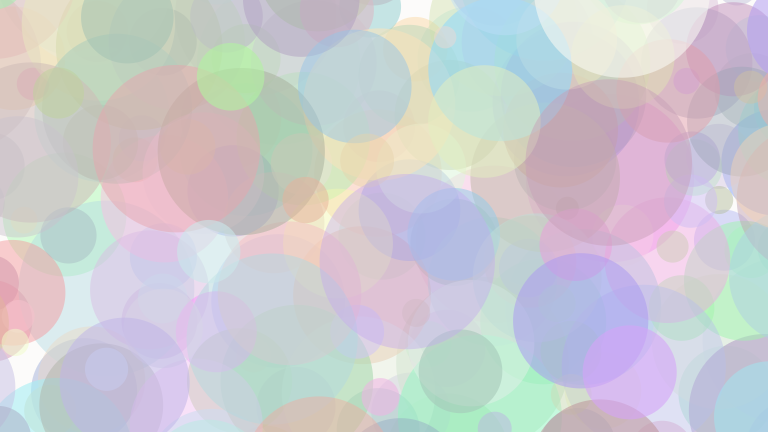
Reproduce this background procedurally as a Shadertoy shader.

```glsl
// Overlapping translucent pastel discs scattered over a near-white ground.

const int   DISC_COUNT = 210;
const float RADIUS_MIN = 0.025;   // in canvas heights
const float RADIUS_MAX = 0.205;
const float MARGIN     = 0.12;    // how far centres may lie off the canvas
const float JITTER     = 0.12;    // random shift of the even scatter
const float TINT_MIN   = 0.575;   // darkest value of a colour channel
const float TINT_MAX   = 0.985;
const float ALPHA_MIN  = 0.40;
const float ALPHA_MAX  = 0.60;
const vec3  GROUND     = vec3(0.99, 0.985, 0.98);
const vec2  EVEN_STEP  = vec2(0.75488, 0.56984);  // low-discrepancy sequence
const uint  SEED       = 41u;

// Integer hash (PCG 3D), returning three values in 0..1.
vec3 hash3(uvec3 v) {
    v = v * 1664525u + 1013904223u;
    v.x += v.y * v.z;
    v.y += v.z * v.x;
    v.z += v.x * v.y;
    v ^= v >> 16u;
    v.x += v.y * v.z;
    v.y += v.z * v.x;
    v.z += v.x * v.y;
    return vec3(v >> 8u) / 16777216.0;
}

// Antialiased disc coverage at point p.
float discCoverage(vec2 p, vec2 centre, float radius, float pixel) {
    float dist = length(p - centre) - radius;
    return clamp(0.5 - dist / pixel, 0.0, 1.0);
}

void mainImage(out vec4 fragColor, in vec2 fragCoord) {
    float pixel = 1.0 / iResolution.y;
    vec2 p = fragCoord * pixel;
    vec2 canvas = vec2(iResolution.x * pixel, 1.0);

    // Paint the discs back to front.
    vec3 colour = GROUND;
    for (int i = 0; i < DISC_COUNT; i++) {
        uint id = uint(i);
        vec3 place = hash3(uvec3(id, SEED, 1u));
        vec3 tint  = hash3(uvec3(id, SEED, 2u));
        vec3 look  = hash3(uvec3(id, SEED, 3u));

        // Even scatter, loosened by a random shift.
        vec2 spot = fract(EVEN_STEP * float(i) + JITTER * place.xy);
        vec2 centre = mix(vec2(-MARGIN), canvas + MARGIN, spot);
        float radius = mix(RADIUS_MIN, RADIUS_MAX, place.z);
        float alpha = mix(ALPHA_MIN, ALPHA_MAX, look.x);
        float cover = discCoverage(p, centre, radius, pixel);
        colour = mix(colour, mix(vec3(TINT_MIN), vec3(TINT_MAX), tint), alpha * cover);
    }

    fragColor = vec4(colour, 1.0);
}
```
